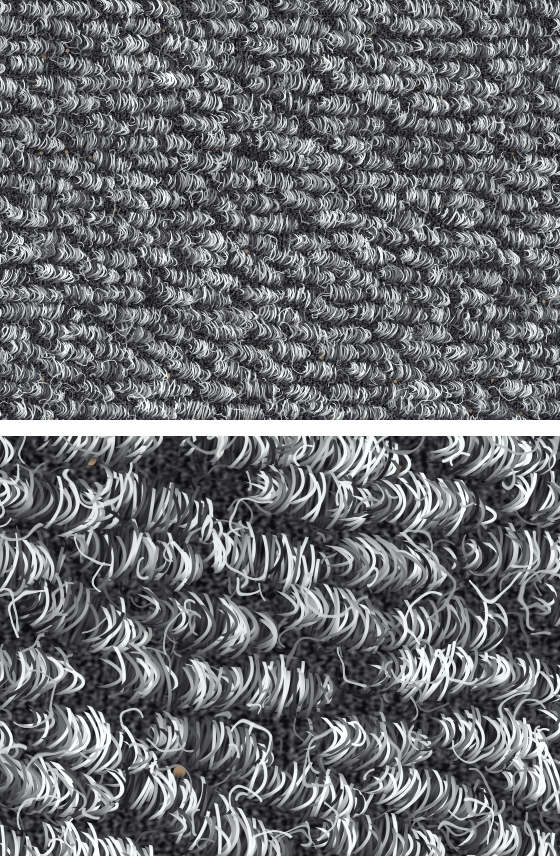
Top, the full canvas; bottom, a detail of the centre.
Write a Shadertoy shader that draws this texture.

```glsl
// Grey looped-pile carpet: staggered rows of oval tufts, 13 across and 22 down.
// Each tuft is a coil of thin bowed yarn strands over a dark fuzzy backing,
// with tan grit between the rows and loose curls of pale fibre on top.

const vec2 TUFT_COUNT = vec2(9.75, 22.0);   // tufts per unit of canvas height
const vec2 TUFT_RADIUS = vec2(0.050, 0.0215);
const float ROW_SHIFT = 0.39;
const float STRAND_RADIUS = 0.0013;
const int STRANDS = 40;
const float CURL_CELL = 0.07;
const float GRIT_CELL = 0.06;

const vec3 DARK_YARN = vec3(0.055, 0.05, 0.07);
const vec3 LIGHT_YARN = vec3(0.97, 0.995, 0.99);
const vec3 TAN_GRIT = vec3(0.60, 0.50, 0.38);

vec3 hash3(vec2 p) {
    vec3 q = fract(p.xyx * vec3(0.1031, 0.1030, 0.0973));
    q += dot(q, q.yxz + 33.33);
    return fract((q.xxy + q.yzz) * q.zyx);
}

float gradientNoise(vec2 p) {
    vec2 cell = floor(p), f = fract(p);
    vec2 u = f * f * f * (f * (f * 6.0 - 15.0) + 10.0);
    vec4 corner;
    for (int i = 0; i < 4; i++) {
        vec2 o = vec2(i & 1, i >> 1);
        corner[i] = dot(hash3(cell + o).xy * 2.0 - 1.0, f - o);
    }
    vec2 rows = mix(corner.xz, corner.yw, u.x);
    return mix(rows.x, rows.y, u.y);
}

vec2 rotate(vec2 p, float angle) {
    float c = cos(angle), s = sin(angle);
    return vec2(c * p.x - s * p.y, s * p.x + c * p.y);
}

float coverage(float dist, float pixel) {
    return 1.0 - smoothstep(-0.7 * pixel, 0.7 * pixel, dist);
}

float arcDistance(vec2 p, float radius, float halfAngle) {
    vec2 end = vec2(sin(halfAngle), cos(halfAngle));
    p.x = abs(p.x);
    return end.y * p.x > end.x * p.y ? length(p - end * radius) : abs(length(p) - radius);
}

vec3 yarn(float tone) {
    return mix(DARK_YARN, LIGHT_YARN, clamp(tone, 0.0, 1.0));
}

// Matted backing with fine directional fuzz
vec3 backing(vec2 p) {
    float fuzz = gradientNoise(p * vec2(190.0, 110.0)) + gradientNoise(p.yx * vec2(290.0, 230.0));
    return yarn(0.14 + 0.35 * fuzz);
}

vec3 paintGrit(vec3 base, vec2 p, float pixel) {
    vec2 id = floor(p / GRIT_CELL);
    vec3 rnd = hash3(id + 71.0);
    vec2 q = p - (id + 0.2 + 0.6 * rnd.xy) * GRIT_CELL;
    float grain = coverage(length(q) - mix(0.002, 0.005, rnd.x), pixel);
    return mix(base, TAN_GRIT * (0.7 + 0.5 * rnd.y), grain * step(0.72, rnd.z));
}

// One tuft in local coordinates: dark core, then overlapping bowed strands
vec3 paintTuft(vec3 base, vec2 q, vec2 id, float pixel) {
    vec3 rnd = hash3(id + 19.0);
    vec3 style = hash3(id + 47.0);
    q = rotate(q - (rnd.xy - 0.5) * vec2(0.026, 0.013), 0.19 + 0.3 * (rnd.z - 0.5));
    if (abs(q.x) > 0.08 || abs(q.y) > 0.035) return base;

    float core = 1.0 - smoothstep(0.65, 1.1, length(q / TUFT_RADIUS));
    vec3 col = mix(base, yarn(0.18 + 0.4 * gradientNoise(q * vec2(420.0, 60.0) + id * 7.0)), core);
    float brightness = mix(0.86, 1.18, style.x);

    for (int k = 0; k < STRANDS; k++) {
        vec3 r = hash3(id + float(k) * vec2(37.31, 91.73));
        vec3 s = hash3(id + float(k) * vec2(53.17, 29.41) + 5.0);
        float along = r.x * 2.0 - 1.0;
        float halfHeight = TUFT_RADIUS.y * sqrt(1.0 - 0.75 * along * along) * mix(0.55, 1.12, r.y);
        float y = q.y - 0.010 * (s.x - 0.5);
        float t = y / halfHeight;
        float bend = mix(0.001, 0.012, s.y) + 0.010 * (style.y - 0.35);
        float lean = 0.6 * (s.z - 0.5) + 0.5 * (style.z - 0.5);
        float centre = along * TUFT_RADIUS.x * 0.94 + bend * (0.6 - t * t) + lean * y;
        float slope = lean - 2.0 * bend * t / halfHeight;
        float dist = abs(q.x - centre) / sqrt(1.0 + slope * slope) - STRAND_RADIUS;
        float mask = coverage(dist, pixel) * coverage(abs(y) - halfHeight, pixel);
        float light = brightness * (1.06 + 0.22 * t - 0.42 * t * t);
        float tone = mix(0.05, 1.22, r.z) * light;
        col = mix(col, yarn(tone), mask * 0.95);
    }
    return col;
}

vec3 paintTufts(vec3 col, vec2 p, float pixel) {
    float row = floor(p.y * TUFT_COUNT.y);
    for (int j = 1; j >= -1; j--) {
        float r = row + float(j);
        float shift = ROW_SHIFT * r + 0.2 * hash3(vec2(r, 3.0)).x;
        float column = floor(p.x * TUFT_COUNT.x - shift);
        for (int i = -1; i <= 1; i++) {
            vec2 id = vec2(column + float(i), r);
            vec2 centre = (id + 0.5 + vec2(shift, 0.0)) / TUFT_COUNT;
            col = paintTuft(col, p - centre, id, pixel);
        }
    }
    return col;
}

// Loose fibres, perCell in each grid cell; toneRange is darkest and lightest
vec3 paintCurls(vec3 col, vec2 p, int perCell, vec2 toneRange, float pixel) {
    p += 0.010 * vec2(gradientNoise(p * 50.0), gradientNoise(p * 50.0 + 31.0));
    vec2 cell = floor(p / CURL_CELL);
    for (int n = 0; n < 9 * perCell; n++) {
        vec2 id = cell + vec2(n % 3 - 1, (n / 3) % 3 - 1);
        vec2 seed = id + float(n / 9) * vec2(43.7, 17.9) + 60.0 * float(perCell);
        vec3 a = hash3(seed + 101.0), b = hash3(seed + 211.0);
        vec2 q = rotate(p - (id + a.xy) * CURL_CELL, 6.2832 * a.z);
        float dist = arcDistance(q, mix(0.006, 0.026, b.x * b.x), mix(0.5, 1.8, b.y));
        float mask = coverage(dist - 0.8 * STRAND_RADIUS, pixel);
        col = mix(col, yarn(mix(toneRange.x, toneRange.y, b.z)), mask * 0.9);
    }
    return col;
}

void mainImage(out vec4 fragColor, in vec2 fragCoord) {
    float pixel = 1.0 / iResolution.y;
    vec2 p = fragCoord * pixel;
    vec2 warped = p + 0.02 * vec2(gradientNoise(p * 3.0), gradientNoise(p * 3.0 + 17.0));
    vec3 col = paintCurls(backing(p), p, 8, vec2(0.04, 0.55), pixel);
    col = paintGrit(col, p, pixel);
    col = paintTufts(col, warped, pixel);
    col = paintCurls(col, p, 4, vec2(0.5, 1.0), pixel);
    col *= 1.0 + 0.12 * gradientNoise(p * 4.0 + 9.0) + 0.1 * gradientNoise(p * 9.0);
    fragColor = vec4(clamp(col, 0.0, 1.0), 1.0);
}
```
